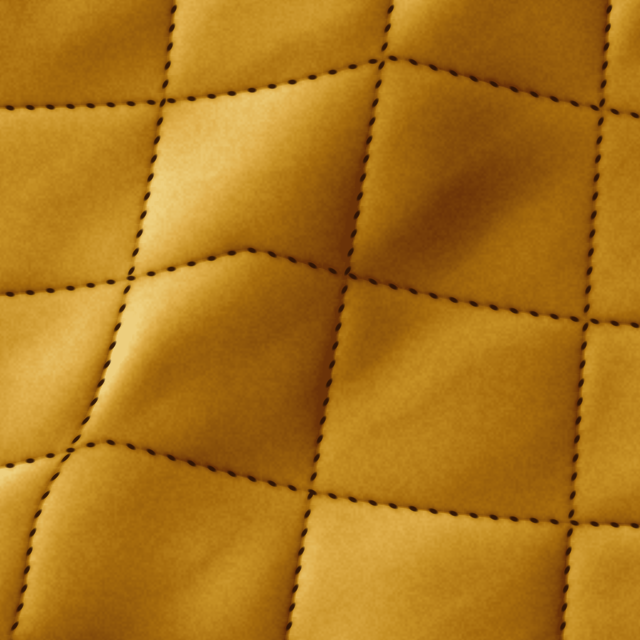
A Shadertoy shader for this texture:

```glsl
// Draped quilted velvet: two families of warped, stitched seams split the cloth
// into puffed panels. A height field gives relief, a diagonal fold gives broad
// light and shade, and the resulting tone picks a colour from a golden ramp.

const vec3 RAMP[6] = vec3[6](
    vec3(0.42, 0.20, 0.03), vec3(0.53, 0.31, 0.04), vec3(0.65, 0.42, 0.05),
    vec3(0.77, 0.56, 0.14), vec3(0.87, 0.68, 0.29), vec3(0.93, 0.81, 0.49));
const vec3 THREAD = vec3(0.17, 0.07, 0.02);
const int SEAMS = 3;                          // visible seams each way
const vec2 PEAK = vec2(0.612, 0.091);         // crest of the top seam
const vec2 PEAK_STEP = vec2(-0.222, 0.300);   // crest shift per row
const vec2 PITCH = vec2(0.0315, 0.0292);      // stitch spacing across, down
const vec2 STITCH = vec2(0.0064, 0.0036);     // stitch half length, half width
const float PUFF = 0.015, PUFF_WIDTH = 0.045; // pillow height, edge softness
const float WRINKLE = 0.026;
const float GRAIN = 0.11;
const vec2 AWAY = vec2(0.8, 0.6);             // direction away from the light

float hash(vec2 p) {
    vec3 q = fract(p.xyx * vec3(0.1031, 0.1030, 0.0973));
    q += dot(q, q.yzx + 33.33);
    return fract((q.x + q.y) * q.z);
}

float noise(vec2 p) {
    vec2 i = floor(p), f = fract(p);
    f = f * f * (3.0 - 2.0 * f);
    return mix(mix(hash(i), hash(i + vec2(1, 0)), f.x),
               mix(hash(i + vec2(0, 1)), hash(i + vec2(1, 1)), f.x), f.y);
}

float bell(float x, float center, float width) {
    float d = (x - center) / width;
    return exp(-d * d);
}

// Upright seam j: x at height y, leaning left, with a bow and kink on the left
float seamX(int j, float y) {
    float k = float(j);
    float bow = 0.165 * y * (1.0 - y) - 0.035 * bell(y, 0.8, 0.12);
    return 0.273 + 0.34 * k - (0.255 - 0.09 * k) * y + (j < 1 ? bow : 0.0);
}

// Level seam i: y at position x, a rounded crest that flattens on both sides
float seamY(int i, float x) {
    vec2 peak = PEAK + PEAK_STEP * float(i);
    float d = x - peak.x;
    float run = sqrt(d * d + 0.0003) - 0.017;
    float drop = d < 0.0 ? 0.08 : 0.14;
    return peak.y + drop * tanh(0.29 * run / drop);
}

// Panel index in xy, distances to its nearest seams in zw
vec4 panel(vec2 p) {
    int col = -1, row = -1;
    for (int k = 0; k < SEAMS; k++) {
        if (p.x > seamX(k, p.y)) col = k;
        if (p.y > seamY(k, p.x)) row = k;
    }
    float dx = min(p.x - seamX(col, p.y), seamX(col + 1, p.y) - p.x);
    float dy = min(p.y - seamY(row, p.x), seamY(row + 1, p.x) - p.y);
    return vec4(col, row, max(vec2(dx, dy), 0.0));
}

// Pillow with diagonal wrinkles that differ from panel to panel
float height(vec2 p) {
    vec4 cell = panel(p);
    vec2 rise = 1.0 - exp(-cell.zw / PUFF_WIDTH);
    vec2 q = vec2(dot(p, vec2(0.6, 0.8)) * 9.0, dot(p, vec2(0.8, -0.6)) * 3.2);
    q.x += 0.5 * noise(p * 7.0);
    q += 23.0 * hash(cell.xy + 5.0);
    return rise.x * rise.y * (PUFF + WRINKLE * (noise(q) - 0.4));
}

// Normalised distance to the nearest stitch; 1 on its outline
float stitch(float along, float across, float pitch, float twist) {
    float a = (fract(along / pitch) - 0.5) * pitch;
    return length(vec2(a, across + twist * a) / STITCH);
}

void mainImage(out vec4 fragColor, in vec2 fragCoord) {
    vec2 p = fragCoord / iResolution.xy;
    p.y = 1.0 - p.y;
    float pixel = 1.0 / iResolution.y;

    // Broad light: lit left of the diagonal fold, shaded on its right
    float s = p.x - PEAK.x - (p.y - PEAK.y) * PEAK_STEP.x / PEAK_STEP.y;
    float tone = 0.51 + 0.29 * bell(s, -0.14, 0.12) - 0.27 * bell(s, 0.18, 0.15);
    tone += 0.24 * (noise(p * 3.5 + 4.0) - 0.5);

    // Relief: slope of the cloth along the light
    float e = 0.004;
    tone += 0.95 * (height(p + e * AWAY) - height(p - e * AWAY)) / (2.0 * e);

    // Stitches on both seam families, all nearest-distance
    float d = 1e3;
    for (int k = 0; k < SEAMS; k++) {
        d = min(d, stitch(p.y, p.x - seamX(k, p.y), PITCH.y, 0.3));
        d = min(d, stitch(p.x, p.y - seamY(k, p.x), PITCH.x, -0.2));
    }

    // Crease, puckers around the holes and velvet nap
    vec2 gap = panel(p).zw;
    tone -= 0.13 * exp(-min(gap.x, gap.y) / 0.005) + 0.22 * exp(-0.3 * d * d);
    tone += GRAIN * (0.6 * noise(p * 260.0) + 0.4 * noise(p * 110.0) - 0.5);

    // Tone to colour
    float level = clamp(tone, 0.0, 0.999) * 5.0;
    int index = int(level);
    vec3 color = mix(RAMP[index], RAMP[index + 1], fract(level));
    float edge = (d - 1.0) * STITCH.y;
    float cover = 1.0 - smoothstep(-pixel, pixel, edge);
    fragColor = vec4(mix(color, THREAD, 0.92 * cover), 1.0);
}
```
